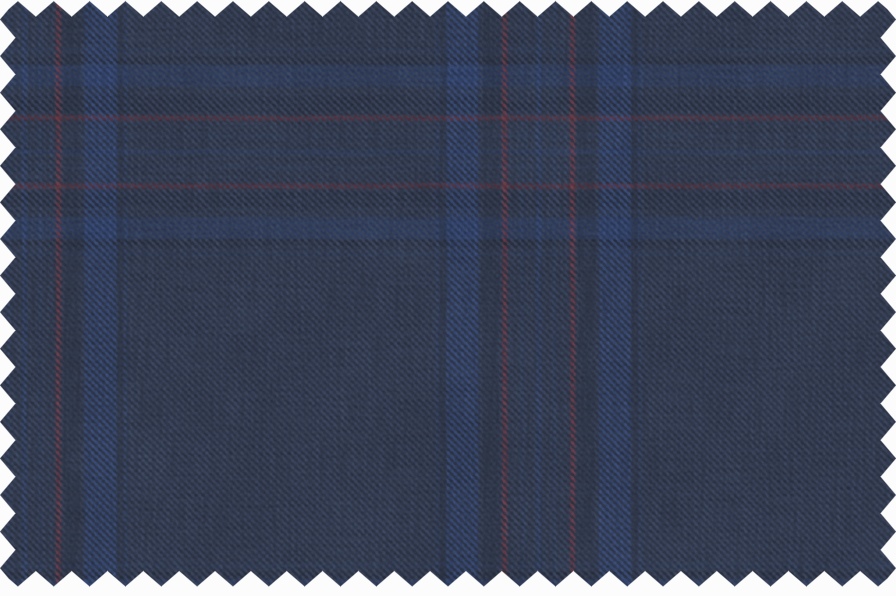
Give the GLSL for this texture, as a Shadertoy shader.

```glsl
// Swatch of navy suiting with a large windowpane check and pinked edges.
// Warp and weft stripes share one profile, interlaced by a fine diagonal
// weave; gradient noise stretched along the yarns gives slubs and wear.

vec2 hashGradient(vec2 cell) {
    vec3 q = fract(vec3(cell.xyx) * vec3(0.1031, 0.1030, 0.0973));
    q += dot(q, q.yzx + 33.33);
    return 2.0 * fract((q.xx + q.yz) * q.zy) - 1.0;
}

float gradientNoise(vec2 p) {
    vec2 i = floor(p), f = p - i;
    vec2 s = f * f * f * (f * (f * 6.0 - 15.0) + 10.0);
    vec2 e = vec2(0.0, 1.0);
    float low  = mix(dot(hashGradient(i), f), dot(hashGradient(i + e.yx), f - e.yx), s.x);
    float high = mix(dot(hashGradient(i + e), f - e), dot(hashGradient(i + 1.0), f - 1.0), s.x);
    return mix(low, high, s.y);
}

// Soft stripe of the given half width around zero
float stripe(float d, float halfWidth, float soft) {
    return 1.0 - smoothstep(halfWidth - soft, halfWidth + soft, abs(d));
}

// Yarn colour at a distance across the check, mirrored about its centre
vec3 yarnColor(float across, float bandWidth, float px) {
    float d = abs(mod(across + 0.4315, 0.863) - 0.4315);
    vec3 navy = vec3(0.198, 0.232, 0.310);
    vec3 blue = vec3(0.195, 0.262, 0.420);
    vec3 rust = vec3(0.430, 0.205, 0.235);
    float soft = max(0.003, px);
    vec3 c = navy * (1.0 - 0.10 * stripe(d - 0.080, 0.014, soft));
    c *= 1.0 - 0.10 * stripe(d - bandWidth - 0.134, 0.007, soft);
    c = mix(c, blue, 0.85 * stripe(d - 0.128, bandWidth, soft));
    c = mix(c, blue, 0.70 * stripe(d, 0.004, soft));
    c = mix(c, blue, 0.30 * stripe(d - 0.026, 0.003, soft));
    c = mix(c, blue, 0.30 * stripe(d - 0.170, 0.004, soft));
    return mix(c, rust, 0.75 * stripe(d - 0.057, 0.0045, soft));
}

// Inset of the pinked edge: zero at each tooth tip, deepest in the notches
float pinking(float tooth) {
    return 0.026 * abs(2.0 * fract(tooth) - 1.0);
}

void mainImage(out vec4 fragColor, in vec2 fragCoord) {
    float px = 1.0 / iResolution.y;
    vec2 p = fragCoord * px;
    float width = iResolution.x * px;

    // Slight waviness of the yarns
    vec2 q = p + 0.0018 * vec2(gradientNoise(p * vec2(9.0, 5.0)),
                               gradientNoise(p * vec2(5.0, 9.0) + 40.0));

    // Diagonal weave with staggered bumps, faded when too fine to show
    vec2 yarn = 6.2832 * q * 84.0;
    float bumps = 0.75 * sin(yarn.x + yarn.y) + 0.45 * sin(yarn.x) * sin(yarn.y);
    bumps *= 1.0 - smoothstep(0.25, 0.5, 84.0 * px);
    float warpOnTop = smoothstep(-0.8, 0.8, bumps);

    // Warp runs upright and is lighter; weft lies across and is darker
    vec3 warp = yarnColor(q.x - 0.904, 0.027, px) * 1.13;
    vec3 weft = yarnColor(q.y - 0.745, 0.018, px) * 0.87;
    float warpSlub = gradientNoise(q * vec2(170.0, 11.0));
    float weftSlub = gradientNoise(q * vec2(11.0, 170.0) + 70.0);
    warp *= 1.0 + 0.20 * warpSlub;
    weft *= 1.0 + 0.20 * weftSlub;
    vec3 cloth = mix(weft, warp, 0.12 + 0.76 * warpOnTop);

    // Fibre grain and broad uneven dye
    cloth *= 1.0 + 0.16 * gradientNoise(p * 190.0 + 13.0) + 0.06 * gradientNoise(p * 6.0);

    // Pinked edge: 25 teeth across and 16 down
    float side = min(p.x, width - p.x) - pinking((p.y - 0.016) / 0.982 * 16.0);
    float ends = min(p.y - 0.016, 0.998 - p.y) - pinking(p.x / width * 25.0);
    float inside = 0.75 * min(side, ends);
    float cover = smoothstep(-0.8 * px, 0.8 * px, inside);

    fragColor = vec4(mix(vec3(0.99), cloth, cover), 1.0);
}
```
